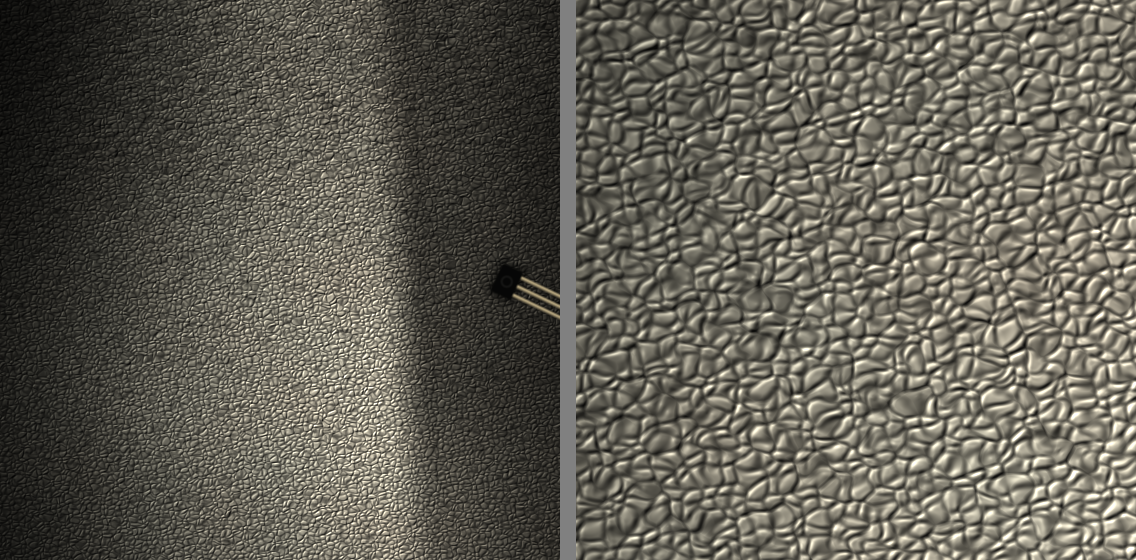
Left: the whole. Right: its middle third, enlarged.
Reproduce this texture procedurally as a Shadertoy shader.

```glsl
#define GRAIN_SCALE 124.0
#define GRAIN_TILT 0.25
#define GRAIN_STRETCH 1.25
#define GRAIN_WARP 0.9
#define RELIEF 0.62
#define CREASE_DEPTH 0.62
#define PEAK_LOW 0.54
#define PEAK_HIGH 0.33
#define SHADE_SIDE 0.20
#define WARM_TINT vec3(1.04, 0.99, 0.88)
#define COOL_TINT vec3(1.00, 0.99, 0.89)
#define LEAD_COLOR vec3(0.66, 0.60, 0.46)

vec2 hash2(vec2 p) {
    vec3 q = fract(p.xyx * vec3(0.1031, 0.1030, 0.0973));
    q += dot(q, q.yzx + 33.33);
    return fract((q.xx + q.yz) * q.zy);
}

float gradientNoise(vec2 p) {
    vec2 i = floor(p), f = fract(p);
    vec2 u = f * f * f * (f * (f * 6.0 - 15.0) + 10.0);
    vec2 e = vec2(1, 0);
    float a = dot(hash2(i) * 2.0 - 1.0, f);
    float b = dot(hash2(i + e) * 2.0 - 1.0, f - e);
    float c = dot(hash2(i + e.yx) * 2.0 - 1.0, f - e.yx);
    float d = dot(hash2(i + 1.0) * 2.0 - 1.0, f - 1.0);
    return mix(mix(a, b, u.x), mix(c, d, u.x), u.y);
}

mat2 rotation(float a) {
    return mat2(cos(a), -sin(a), sin(a), cos(a));
}

// Rounded leather pebbles, height from zero to one
float pebbles(vec2 p) {
    vec2 cell = floor(p);
    float nearest = 9.0, second = 9.0;
    for (int y = -1; y <= 1; y++)
    for (int x = -1; x <= 1; x++) {
        vec2 c = cell + vec2(x, y);
        float d = length(c + 0.1 + 0.8 * hash2(c + 71.0) - p);
        second = min(second, max(nearest, d));
        nearest = min(nearest, d);
    }
    float dome = 1.0 - min(nearest * nearest, 1.0);
    return 0.55 * smoothstep(0.0, 0.65, second - nearest) + 0.45 * dome;
}

// Pebbles broken up by slanted wrinkles and fine bumps
float leatherHeight(vec2 p, float wrinkled) {
    vec2 w = p * 0.6;
    vec2 q = p + GRAIN_WARP * vec2(gradientNoise(w), gradientNoise(w + 37.0));
    float wrinkle = gradientNoise(q * vec2(0.32, 0.75) + 5.0);
    float bump = gradientNoise(q * 1.7 + 11.0);
    return pebbles(q) + mix(0.25, 0.7, wrinkled) * wrinkle + 0.4 * bump;
}

// Brightness of the grain, centred near one
float grain(vec2 uv) {
    vec2 p = rotation(GRAIN_TILT) * uv * GRAIN_SCALE;
    p.x /= GRAIN_STRETCH;
    float wrinkled = smoothstep(0.3, 0.9, uv.y);
    vec2 toLight = vec2(-0.12, 0.27);
    float here = leatherHeight(p, wrinkled);
    float slope = here - leatherHeight(p + toLight, wrinkled);
    float glint = 0.9 * pow(max(slope, 0.0), 2.0);
    return max(0.97 + CREASE_DEPTH * (here - 0.58) + RELIEF * slope + glint, 0.1);
}

// Glow rising toward a soft fold, with a dim panel beyond it
float lighting(vec2 uv) {
    float d = uv.x - (0.745 - 0.06 * uv.y);
    float peak = mix(PEAK_LOW, PEAK_HIGH, smoothstep(0.25, 0.95, uv.y));
    peak *= 0.86 + 0.14 * smoothstep(0.0, 0.25, uv.y);
    float fromPeak = d + 0.06;
    float glow = peak * exp(-fromPeak * fromPeak / 0.24) + 0.025;
    glow *= 1.0 - 0.4 * smoothstep(0.45, 0.0, uv.x) * smoothstep(0.4, 1.0, uv.y);
    float panel = SHADE_SIDE + 0.10 * smoothstep(0.5, 0.0, uv.y);
    panel *= 1.0 - 0.4 * smoothstep(0.78, 1.03, uv.x);
    float cloud = 1.0 + 0.14 * gradientNoise(uv * 5.0);
    return mix(glow, panel, smoothstep(-0.045, 0.045, d)) * cloud;
}

float boxDistance(vec2 p, vec2 halfSize, float radius) {
    vec2 q = abs(p) - halfSize + radius;
    return length(max(q, 0.0)) + min(max(q.x, q.y), 0.0) - radius;
}

// Small dark component with three wire leads
vec3 addComponent(vec3 col, vec2 uv, float px) {
    vec2 axis = normalize(vec2(0.9, -0.43));
    vec2 r = uv - vec2(0.905, 0.497);
    vec2 p = vec2(dot(r, axis), dot(r, vec2(-axis.y, axis.x)));
    float soft = px + 0.001;
    float body = boxDistance(p, vec2(0.020, 0.027), 0.005);
    col *= 1.0 - 0.45 * smoothstep(0.018, 0.0, body);
    for (int i = -1; i <= 1; i++) {
        float across = p.y - 0.017 * float(i);
        float wire = boxDistance(vec2(p.x - 0.12, across), vec2(0.11, 0.0032), 0.001);
        float shine = 0.75 + 0.35 * smoothstep(-0.003, 0.002, across);
        col *= 1.0 - 0.4 * smoothstep(0.005, 0.0, wire);
        col = mix(col, LEAD_COLOR * shine, smoothstep(soft, -soft, wire));
    }
    float dimple = smoothstep(0.004, 0.0, abs(length(p) - 0.009));
    vec3 plastic = vec3(0.025, 0.025, 0.022) + 0.05 * dimple;
    return mix(col, plastic, smoothstep(soft, -soft, body));
}

void mainImage(out vec4 fragColor, in vec2 fragCoord) {
    vec2 uv = fragCoord / iResolution.xy;
    float px = 1.0 / iResolution.y;

    // Four samples smooth the fine grain
    float shade = 0.0;
    for (int i = 0; i < 4; i++)
        shade += 0.25 * grain(uv + (vec2(i & 1, i >> 1) - 0.5) * 0.5 * px);

    float hue = 0.5 * smoothstep(0.1, 0.75, uv.x) + 0.25 + 0.6 * gradientNoise(uv * 9.0);
    vec3 tint = mix(COOL_TINT, WARM_TINT, clamp(hue, 0.0, 1.0));
    vec3 col = addComponent(tint * lighting(uv) * shade, uv, px);
    fragColor = vec4(clamp(col, 0.0, 1.0), 1.0);
}
```
